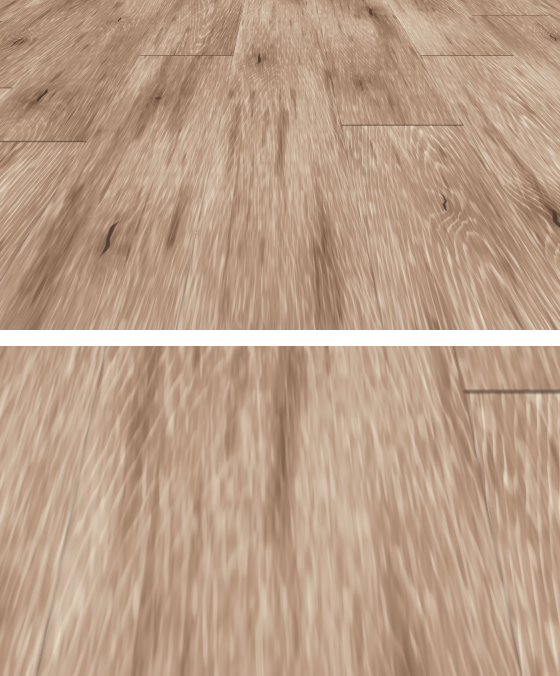
Top, the full canvas; bottom, a detail of the centre.
Write a Shadertoy shader that draws this texture.

```glsl
// Whitewashed oak floor boards receding in perspective, with grain, knots and cracks.
#define HORIZON 1.516      // height of the vanishing point, in canvas heights
#define BOARD_WIDTH 0.414  // board width per unit of depth below the horizon
#define DEPTH_SCALE 3.6    // ground distance, in board widths
#define BOARD_LENGTH 7.0
#define RINGS 23.0         // growth rings per unit of the grain field
#define PORES 95.0         // fine pore streaks per board width
#define KNOT_CELL 1.6      // spacing of possible knots along a board
#define KNOT_CHANCE 0.55
#define MID_COLOR vec3(0.728, 0.600, 0.506)
#define CRACK_COLOR vec3(0.27, 0.21, 0.18)

// Distance of the butt joint in each column of boards
const float joints[9] = float[9](6.2, 4.6, 3.81, 5.26, 7.5, 4.02, 5.26, 6.4, 4.7);

float hash(vec2 p) {
    vec3 q = fract(vec3(p.xyx) * 0.1031);
    q += dot(q, q.yzx + 33.33);
    return fract((q.x + q.y) * q.z);
}

float noise(vec2 p) {
    vec2 i = floor(p), f = fract(p);
    f = f * f * (3.0 - 2.0 * f);
    return mix(mix(hash(i), hash(i + vec2(1, 0)), f.x),
               mix(hash(i + vec2(0, 1)), hash(i + vec2(1, 1)), f.x), f.y);
}

// Knots of one board: x = bend of the rings, y = dark halo, z = open crack
vec3 knots(vec2 p, float seed) {
    vec3 sum = vec3(0.0);
    float cell = floor(p.y / KNOT_CELL);
    for (float i = -1.0; i <= 1.0; i++) {
        vec2 key = vec2(cell + i + 40.0, seed);
        if (hash(key) > KNOT_CHANCE) continue;
        float kind = hash(key + 5.3);
        float size = mix(0.5, 1.1, hash(key + 9.1));
        vec2 center = vec2(0.56 * (hash(key + 2.7) - 0.5),
                           (cell + i + 0.3 + 0.4 * hash(key + 7.9)) * KNOT_CELL);
        vec2 q = (p - center) / size;
        float r2 = dot(q, q * vec2(1.0, 0.5));
        float ragged = noise(q * vec2(22.0, 12.0) + seed);
        sum.x += 0.26 * size * exp(-r2 * 20.0);
        sum.y += (0.4 + 0.8 * ragged) * exp(-r2 * 32.0) * size;
        vec2 extent = kind < 0.55 ? vec2(0.017, 0.15) : vec2(0.075, 0.045);
        q.x += 0.05 * (noise(vec2(q.y * 14.0, seed)) - 0.5) + (kind - 0.3) * 0.15 * q.y;
        float crack = 1.0 - smoothstep(0.5, 1.15, length(q / extent) + 0.8 * (ragged - 0.5));
        sum.z = max(sum.z, crack * (kind < 0.55 ? 0.85 : 0.75 * ragged));
    }
    return sum;
}

vec3 floorColor(vec2 uv) {
    // Ground position: x in board widths, y away from the viewer
    float depth = HORIZON - uv.y;
    vec2 ground = vec2(uv.x / (BOARD_WIDTH * depth), DEPTH_SCALE / depth);
    float pixel = 1.0 / (iResolution.y * BOARD_WIDTH * depth);

    // Board under this point
    float column = floor(ground.x + 0.5);
    float along = ground.y - joints[int(clamp(column + 4.0, 0.0, 8.0))];
    float row = floor(along / BOARD_LENGTH);
    vec2 id = vec2(column + 11.0, row + 17.0);
    float seed = floor(hash(id) * 200.0);
    vec2 p = vec2(ground.x - column, along);
    vec2 s = p + seed;
    vec3 knot = knots(p, seed);

    // Grain field: cathedral arches in the middle, straight lines at the sides
    float x = p.x - 0.35 * (hash(id + 3.1) - 0.5);
    float slope = (hash(id + 4.7) < 0.6 ? -1.0 : 1.0) * mix(0.10, 0.20, hash(id + 6.2));
    float grain = 0.6 * sqrt(x * x + 0.0015) + 0.9 * x * x + slope * p.y + knot.x;
    grain += 0.13 * noise(s * vec2(2.6, 0.9)) + 0.022 * noise(s * vec2(9.0, 2.5));
    grain += 0.013 * noise(s * vec2(85.0, 4.0));

    // Thin pale ring lines over a slow brown ramp, broken up along their length
    float phase = fract(grain * RINGS);
    float line = smoothstep(0.5, 0.82, phase) * (1.0 - smoothstep(0.86, 1.0, phase));
    float broken = smoothstep(0.25, 0.75, noise(s * vec2(48.0, 9.0)));
    float patchy = smoothstep(0.25, 0.7, noise(s * vec2(3.5, 1.3) + 57.0));
    float ringFade = 1.0 - 0.8 * smoothstep(0.35, 1.0, RINGS * 1.5 * pixel);
    float ringStrength = mix(0.05, 0.14, hash(id + 8.4)) * (0.35 + 0.65 * patchy) * ringFade;
    float tone = ringStrength * (line * (0.35 + 0.9 * broken) - 0.22);

    // Short fine pores filled with white, and thin dark fibres
    float fibre = noise(vec2(s.x * PORES + grain * 20.0, s.y * 8.0));
    float fine = noise(vec2(s.x * PORES * 1.7, s.y * 16.0));
    float streak = noise(vec2(s.x * 34.0 + grain * 12.0, s.y * 2.2));
    float poreFade = 1.0 - 0.3 * smoothstep(0.5, 1.5, PORES * pixel);
    tone += poreFade * (0.085 * smoothstep(0.55, 0.9, fibre) - 0.015 + 0.085 * (fine - 0.5));
    tone += 0.055 * (streak - 0.5);

    // Board tint, cloudy patches and long dark streaks
    tone += 0.06 * (hash(id + 1.9) - 0.5);
    tone += 0.14 * (noise(s * vec2(2.5, 0.9)) - 0.5) + 0.07 * (noise(s * vec2(7.0, 1.6)) - 0.5);
    tone -= 0.10 * smoothstep(0.70, 0.95, noise(s * vec2(11.0, 0.8) + 31.0));
    tone -= 0.10 * smoothstep(0.76, 0.95, noise(s * vec2(30.0, 3.0) + 73.0));
    tone -= 0.18 * knot.y;

    // Whitewashed edges and soft dark seams
    float edge = 0.5 - abs(p.x);
    float end = min(p.y - row * BOARD_LENGTH, (row + 1.0) * BOARD_LENGTH - p.y);
    tone += 0.08 * (1.0 - smoothstep(0.0, 0.09, edge)) * noise(s * vec2(50.0, 7.0));
    float seam = 0.42 * (1.0 - smoothstep(0.0, 0.008, edge)) * noise(s * vec2(1.0, 5.0));
    seam = max(seam, 0.55 * (1.0 - smoothstep(0.002, 0.016, end)));

    tone = min(tone, 0.05 + 0.6 * (tone - 0.05));
    vec3 color = MID_COLOR + min(tone, 0.0) * vec3(1.0, 1.0, 0.95)
                           + max(tone, 0.0) * vec3(1.0, 1.5, 1.6);
    return mix(color, CRACK_COLOR, max(seam, knot.z));
}

void mainImage(out vec4 fragColor, in vec2 fragCoord) {
    // Four samples per pixel keep the far grain smooth
    vec3 color = vec3(0.0);
    for (int i = 0; i < 4; i++) {
        vec2 offset = vec2(i % 2, i / 2) * 0.5 - 0.25;
        vec2 uv = (fragCoord + offset - vec2(0.5 * iResolution.x, 0.0)) / iResolution.y;
        color += floorColor(uv);
    }
    fragColor = vec4(color * 0.25, 1.0);
}
```
